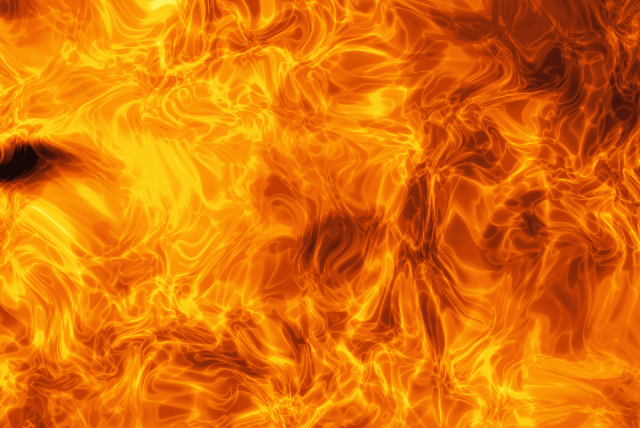
Reproduce this texture procedurally as a WebGL 2 fragment shader.

```glsl
#version 300 es
precision highp float;
precision highp int;
// A wall of turbulent fire: folded flame sheets over broad heat and dark smoke.

uniform vec2 u_resolution;
out vec4 fragColor;

// Integer hash giving two values in -1..1
vec2 hash2(vec2 cell) {
    uvec2 v = uvec2(ivec2(cell)) * 1664525u + 1013904223u;
    v.x += v.y * 1664525u;
    v.y += v.x * 1664525u;
    v ^= v >> 16u;
    v.x += v.y * 1664525u;
    v.y += v.x * 1664525u;
    v ^= v >> 16u;
    return vec2(v & 65535u) / 32767.5 - 1.0;
}

// Gradient noise, roughly -0.7..0.7
float noise(vec2 p) {
    vec2 cell = floor(p), f = p - cell;
    vec2 w = f * f * f * (f * (f * 6.0 - 15.0) + 10.0);
    vec2 e = vec2(1.0, 0.0);
    float a = dot(hash2(cell), f);
    float b = dot(hash2(cell + e.xy), f - e.xy);
    float c = dot(hash2(cell + e.yx), f - e.yx);
    float d = dot(hash2(cell + e.xx), f - e.xx);
    return mix(mix(a, b, w.x), mix(c, d, w.x), w.y);
}

vec2 noise2(vec2 p) {
    return vec2(noise(p), noise(p + vec2(37.3, 91.7)));
}

float fbm(vec2 p) {
    float sum = 0.0, amp = 1.0;
    for (int i = 0; i < 5; i++) {
        sum += amp * noise(p);
        p = mat2(1.6, 1.2, -1.2, 1.6) * p + 17.1;
        amp *= 0.55;
    }
    return sum;
}

// Soft elliptical patch
float glow(vec2 p, vec2 centre, vec2 radius) {
    vec2 d = (p - centre) / radius;
    return exp(-dot(d, d));
}

// Flame sheet: crisp leading edge, fading trail
float sheet(float n, float trail) {
    float lead = 0.025 + 0.5 * fwidth(n);
    return n > 0.0 ? exp(-n / trail) : exp(n / lead);
}

// Large-scale distribution of heat
float broadHeat(vec2 p) {
    float heat = 0.20 * glow(p, vec2(0.22, 0.70), vec2(0.42, 0.32));
    heat += 0.10 * glow(p, vec2(0.38, 0.55), vec2(0.20, 0.10));
    heat += 0.13 * glow(p, vec2(1.20, 0.08), vec2(0.20, 0.15));
    heat -= 0.24 * glow(p, vec2(1.45, 0.92), vec2(0.36, 0.38));
    heat -= 0.09 * glow(p, vec2(1.05, 0.42), vec2(0.36, 0.30));
    return heat;
}

// Curling filaments, each octave carried along by the coarser ones
float filaments(vec2 p) {
    float sum = 0.0, freq = 5.0, amp = 0.15;
    for (int i = 0; i < 4; i++) {
        p += 0.6 / freq * noise2(p * freq * 0.8 + float(i) * 13.7);
        float n = noise(p * freq * vec2(1.1, 0.9) + float(i) * 29.3);
        sum += amp * (sheet(n, 0.14) - 0.25);
        freq *= 1.9;
        amp *= 0.88;
    }
    return sum;
}

// Colour by heat, from black smoke to pale yellow
vec3 fireColour(float heat) {
    vec3 c = mix(vec3(0.10, 0.03, 0.02), vec3(0.33, 0.09, 0.04), smoothstep(0.02, 0.17, heat));
    c = mix(c, vec3(0.54, 0.16, 0.03), smoothstep(0.17, 0.30, heat));
    c = mix(c, vec3(0.76, 0.24, 0.01), smoothstep(0.30, 0.41, heat));
    c = mix(c, vec3(0.93, 0.40, 0.02), smoothstep(0.41, 0.53, heat));
    c = mix(c, vec3(0.98, 0.58, 0.02), smoothstep(0.53, 0.65, heat));
    c = mix(c, vec3(0.99, 0.80, 0.07), smoothstep(0.65, 0.78, heat));
    return mix(c, vec3(1.00, 0.95, 0.38), smoothstep(0.80, 1.00, heat));
}

void main() {
    vec2 p = gl_FragCoord.xy / u_resolution.y;

    // Billowing distortion shared by smoke and flame
    vec2 warped = p + 0.13 * noise2(p * 3.0 + 5.0);
    warped += 0.06 * noise2(warped * 9.0 + 21.0);

    float heat = 0.51 + broadHeat(p + 0.5 * (warped - p));
    heat += 0.20 * fbm(warped * 4.0 + 8.0);

    // Smoke-filled gaps
    float gap = smoothstep(0.20, 0.50, noise(warped * vec2(4.5, 5.5) + 43.0));
    heat -= 0.22 * gap;
    heat -= 0.75 * glow(warped, vec2(0.06, 0.59), vec2(0.13, 0.055));

    // Crisp detail, calmer inside soft clouds of flame
    float crisp = mix(0.65, 1.25, smoothstep(-0.3, 0.25, noise(p * 2.5 + 61.0)));
    heat += crisp * filaments(warped);

    fragColor = vec4(fireColour(heat), 1.0);
}
```
